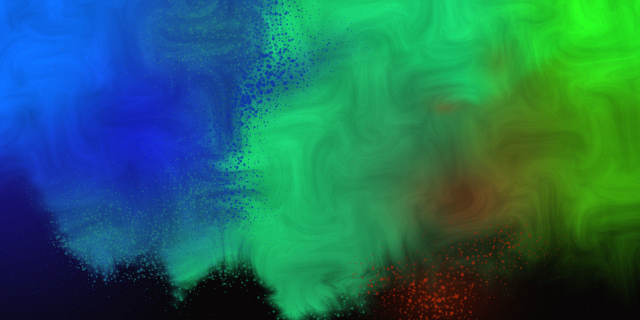
Reproduce this background procedurally as a Shadertoy shader.

```glsl
// Clouds of blue, green and lime powder bursting over a dark floor with red grains.

vec2 hash2(vec2 p) {
    p = vec2(dot(p, vec2(127.1, 311.7)), dot(p, vec2(269.5, 183.3)));
    return fract(sin(p) * 43758.5);
}

// Soft elliptical falloff
float glow(vec2 p, vec2 centre, vec2 radius) {
    vec2 d = (p - centre) / radius;
    return exp(-dot(d, d));
}

// Layered, folded sines: smoky detail around zero
float wisps(vec2 p) {
    float sum = 0.0, amp = 0.45;
    for (int i = 0; i < 7; i++) {
        p = mat2(0.8, 0.6, -0.6, 0.8) * p * 1.75 + 1.3;
        p += 0.7 * sin(p.yx * 1.3 + float(i) * 1.7);
        sum += amp * sin(p.x) * cos(p.y);
        amp *= 0.66;
    }
    return sum;
}

// Cellular grains whose size and count grow with density
float grains(vec2 p, float cells, float density) {
    p *= cells;
    float cover = 0.0, blur = 1.5 * cells / iResolution.y;
    for (int y = -1; y <= 1; y++)
    for (int x = -1; x <= 1; x++) {
        vec2 cell = floor(p) + vec2(x, y);
        float radius = 0.75 * (density - hash2(cell + 71.0).x);
        float d = length(p - cell - hash2(cell));
        cover = max(cover, step(0.0, radius) * clamp((radius - d) / blur + 0.5, 0.0, 1.0));
    }
    return cover;
}

void mainImage(out vec4 fragColor, in vec2 fragCoord) {
    vec2 p = fragCoord / iResolution.y;
    p.x *= 2.0 * iResolution.y / iResolution.x;
    float smoke = wisps(p * 2.5);
    float detail = wisps(p * 8.0 + 4.0);
    vec2 q = p + 0.03 * vec2(smoke, wisps(p * 2.5 + 9.0)) + 0.012 * detail;

    // Dark floor, navy on the left
    vec3 color = mix(vec3(0.03, 0.025, 0.025), vec3(0.09, 0.07, 0.48),
                     smoothstep(0.7, 0.0, p.x) * smoothstep(-0.25, 0.55, p.y));

    // Green powder, fading to dull green, brown and olive
    vec3 powder = vec3(0.09, 0.80, 0.44);
    powder = mix(powder, vec3(0.17, 0.50, 0.31), 0.95 * glow(q, vec2(1.30, 0.47), vec2(0.30, 0.34)));
    powder = mix(powder, vec3(0.11, 0.52, 0.31), 0.75 * glow(q, vec2(1.02, 0.14), vec2(0.28, 0.15)));
    powder = mix(powder, vec3(0.21, 0.60, 0.04), smoothstep(1.42, 1.75, q.x));
    powder = mix(powder, vec3(0.33, 0.38, 0.09), 0.9 * glow(q, vec2(1.60, 0.50), vec2(0.19, 0.27)));
    powder = mix(powder, vec3(0.44, 0.25, 0.12), 0.9 * glow(q, vec2(1.45, 0.35), vec2(0.19, 0.13)));

    // Bright plume hanging from the top, with a crisp lower edge
    float plume = smoothstep(-0.02, 0.06, q.y - 0.67 - 0.50 * abs(q.x - 1.48));
    vec3 plumeColor = mix(vec3(0.09, 0.76, 0.40), vec3(0.14, 0.86, 0.13), smoothstep(1.40, 1.85, q.x));
    powder = mix(powder, plumeColor, 0.9 * plume);
    powder = mix(powder, vec3(0.14, 0.87, 0.12), smoothstep(1.6, 1.9, q.x) * smoothstep(0.6, 0.9, q.y));
    powder = mix(powder, vec3(0.36, 0.40, 0.20), 0.8 * glow(q, vec2(1.38, 0.66), vec2(0.06, 0.03)));
    powder = mix(powder, vec3(0.27, 0.50, 0.14), 0.7 * glow(q, vec2(1.57, 0.80), vec2(0.07)));

    // Blue powder: sky corner, teal dusting and deep core
    vec3 blue = mix(vec3(0.08, 0.17, 0.70), vec3(0.05, 0.40, 0.92),
                    smoothstep(0.6, 0.15, q.x - 0.4 * (q.y - 0.75)) * smoothstep(0.42, 0.75, q.y));
    float teal = glow(q, vec2(0.70, 0.92), vec2(0.24, 0.20))
               + glow(q, vec2(0.36, 0.23), vec2(0.34, 0.16))
               + glow(q, vec2(0.66, 0.32), vec2(0.16, 0.22));
    teal = clamp(teal * (1.0 + 0.5 * detail), 0.0, 1.0);
    blue = mix(blue, vec3(0.11, 0.43, 0.50), 0.85 * teal);
    blue = mix(blue, vec3(0.08, 0.12, 0.78), 0.8 * glow(q, vec2(0.47, 0.57), vec2(0.19, 0.18)));

    // Blue meets green along a ragged front with a slanted streak
    float front = 0.72 + 0.14 * smoothstep(0.6, 0.95, q.y);
    vec2 streak = mat2(0.89, -0.45, 0.45, 0.89) * (q - vec2(0.86, 0.76));
    float arm = glow(streak, vec2(0.0), vec2(0.24, 0.07));
    float blueCover = smoothstep(0.08, -0.08, q.x - front + 0.05 * detail);
    blueCover *= mix(1.0, smoothstep(0.08, 0.35, q.y), smoothstep(0.45, 0.6, q.x));
    powder = mix(powder, blue, blueCover);
    powder = mix(powder, vec3(0.10, 0.40, 0.50), 0.8 * arm);
    powder *= 1.0 + 0.10 * smoke + 0.17 * detail;

    // Lower rim of the cloud, with hanging tongues
    float rim = 0.22 + 0.25 * smoothstep(0.26, 0.0, p.x) + 0.04 * smoothstep(1.2, 1.7, p.x)
              - 0.20 * glow(p, vec2(0.91, p.y), vec2(0.13))
              - 0.14 * glow(p, vec2(0.54 + 0.3 * p.y, p.y), vec2(0.07))
              - 0.06 * glow(p, vec2(0.34, p.y), vec2(0.12))
              - 0.13 * glow(p, vec2(1.12, p.y), vec2(0.09));
    float softness = 0.05 + 0.14 * smoothstep(1.05, 1.4, p.x) + 0.09 * smoothstep(0.22, 0.05, p.x);
    float height = q.y - rim + 0.04 * detail;
    color = mix(color, powder, smoothstep(-softness, softness, height));

    // Blue grains along the front, fine teal dust inside the blue
    float border = exp(-pow((q.x - front - 0.01) / 0.09, 2.0)) * smoothstep(0.24, 0.36, p.y);
    float density = 0.48 * border + 0.45 * arm;
    color = mix(color, vec3(0.05, 0.19, 0.66), 0.8 * grains(p, 75.0, density));
    color = mix(color, vec3(0.06, 0.22, 0.64), 0.8 * grains(p + 3.0, 120.0, density + 0.3 * teal * blueCover));
    color = mix(color, vec3(0.14, 0.56, 0.51), 0.6 * grains(p, 110.0, 0.6 * teal * step(-0.06, height)));

    // Loose grains thrown off the lower rim
    float spray = exp(-pow((height + 0.01) / 0.06, 2.0)) * smoothstep(0.12, 0.2, p.x) * smoothstep(1.25, 1.1, p.x);
    vec3 sprayColor = mix(vec3(0.12, 0.42, 0.53), vec3(0.08, 0.52, 0.32), smoothstep(0.4, 0.65, p.x));
    color = mix(color, sprayColor, 0.8 * grains(p + 7.0, 75.0, 0.55 * spray));

    // Red grains on the floor and rising to the right
    float ember = 0.7 * glow(p, vec2(1.37, 0.07), vec2(0.14, 0.12))
                + 0.5 * glow(p, vec2(1.57, 0.23), vec2(0.18, 0.09))
                + 0.4 * glow(p, vec2(1.18, 0.12), vec2(0.10, 0.09));
    color += vec3(0.18, 0.03, 0.0) * glow(p, vec2(1.38, 0.08), vec2(0.18, 0.12));
    color = mix(color, vec3(0.68, 0.17, 0.05), 0.8 * grains(p, 55.0, 0.75 * ember));
    color = mix(color, vec3(0.58, 0.14, 0.03), 0.7 * grains(p + 5.0, 100.0, ember));

    fragColor = vec4(clamp(color, 0.0, 1.0), 1.0);
}
```
